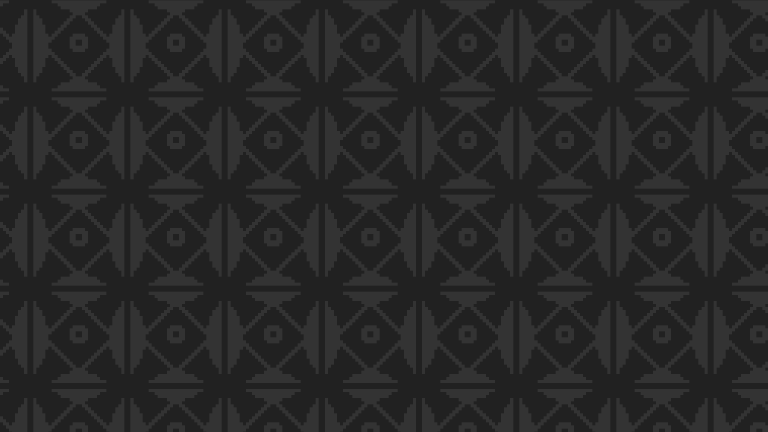
A Shadertoy shader for this pattern:

```glsl
// Woven-look tile on a coarse square grid: a diamond outline around a small ring,
// framed by paired stepped lenses along every tile border.
// Each sample is snapped to a grid cell, mirrored into one quadrant and tested by formula.

const float TILE_SIZE = 0.225;               // tile period in canvas heights
const float CELLS = 32.0;                    // grid cells per tile side
const vec2 TILE_CENTRE = vec2(0.6325, 0.444); // centre of one tile, canvas heights
const vec3 GROUND = vec3(0.128);
const vec3 THREAD = vec3(0.200);
const vec2 SIDE_LENS = vec2(5.0, 12.2);      // depth, half length in cells
const vec2 CAP_LENS = vec2(4.0, 9.45);
const float BORDER = 15.0;                   // first cell of the dark border line
const float DIAMOND_INNER = 10.0;
const float DIAMOND_OUTER = 11.0;
const float RING_RAISE = 1.0;                // ring sits this many cells above centre
const int SAMPLES = 3;                       // antialiasing samples per axis

// Half of a parabolic lens: flat side on the border line, bulging inward.
bool inLens(float across, float along, vec2 lens) {
    float depth = BORDER - across - 0.5;
    if (depth < 0.0 || depth > lens.x) return false;
    return along + 0.5 < lens.y * sqrt(1.0 - depth / lens.x);
}

// Square ring with clipped corners and a square hole.
bool inRing(vec2 q) {
    return max(q.x, q.y) < 3.0 && q.x + q.y < 4.0 && q.x + q.y > 0.0;
}

float motif(vec2 p) {
    vec2 tile = fract((p - TILE_CENTRE) / TILE_SIZE + 0.5) - 0.5;
    vec2 cell = floor(tile * CELLS) + 0.5;
    vec2 q = floor(abs(cell));
    vec2 ringCell = floor(abs(cell - vec2(0.0, RING_RAISE)));
    float sum = q.x + q.y;

    bool diamond = sum > DIAMOND_INNER - 0.5 && sum < DIAMOND_OUTER + 0.5;
    bool lenses = inLens(q.x, q.y, SIDE_LENS) || inLens(q.y, q.x, CAP_LENS);
    return diamond || lenses || inRing(ringCell) ? 1.0 : 0.0;
}

void mainImage(out vec4 fragColor, in vec2 fragCoord) {
    // Average a small sample grid to smooth the cell edges.
    float coverage = 0.0;
    for (int y = 0; y < SAMPLES; y++) {
        for (int x = 0; x < SAMPLES; x++) {
            vec2 offset = (vec2(x, y) + 0.5) / float(SAMPLES) - 0.5;
            coverage += motif((fragCoord + offset) / iResolution.y);
        }
    }
    coverage /= float(SAMPLES * SAMPLES);
    fragColor = vec4(mix(GROUND, THREAD, coverage), 1.0);
}
```
